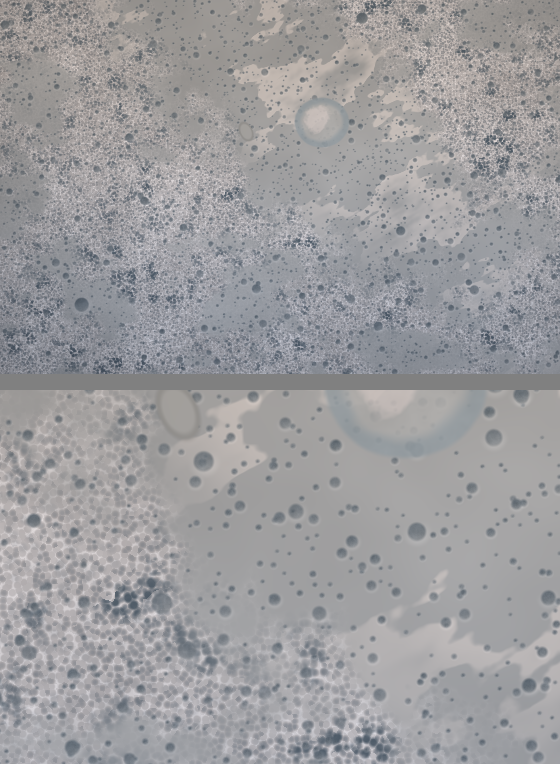
Top, the full canvas; bottom, a detail of the centre.
A WebGL 2 fragment shader for this texture:

```glsl
#version 300 es
precision highp float;
// Soapy foam: a grey liquid film with pale patches, fine froth and scattered round bubbles.

uniform vec2 u_resolution;
out vec4 fragColor;

vec3 hash3(vec2 cell) {
    vec3 q = fract(cell.xyx * vec3(0.1031, 0.1030, 0.0973));
    q += dot(q, q.yxz + 33.33);
    return fract((q.xxy + q.yzz) * q.zyx);
}

// Layered, rotated and bent sines, roughly -1 to 1
float waves(vec2 p) {
    float sum = 0.0, amp = 0.6;
    for (int i = 0; i < 6; i++) {
        p = mat2(0.8, -0.6, 0.6, 0.8) * p * 1.75 + 1.3;
        sum += amp * sin(p.x + 1.4 * sin(p.y * 0.9)) * cos(p.y + 1.1 * sin(p.x * 0.7));
        amp *= 0.66;
    }
    return sum;
}

// Cellular noise: distance to the nearest point, and that point's random value
vec2 cellular(vec2 p) {
    vec2 base = floor(p), nearest = vec2(9.0, 0.0);
    for (int j = -1; j <= 1; j++)
    for (int i = -1; i <= 1; i++) {
        vec2 cell = base + vec2(i, j);
        vec3 h = hash3(cell);
        float d = length(p - cell - h.xy);
        if (d < nearest.x) nearest = vec2(d, h.z);
    }
    return nearest;
}

// One layer of soft shaded bubbles; radius is a share of the cell size
vec3 addBubbles(vec3 color, vec2 p, float scale, float density, float radius) {
    vec2 q = p * scale, base = floor(q);
    float blur = scale * (0.0012 + 0.5 / u_resolution.y);
    for (int j = -1; j <= 1; j++)
    for (int i = -1; i <= 1; i++) {
        vec2 cell = base + vec2(i, j);
        vec3 h = hash3(cell + scale * 7.0);
        if (h.z > density) continue;
        float pick = h.z / density;
        float size = radius * mix(0.5, 1.0, pick * pick);
        vec2 d = q - cell - 0.1 - 0.8 * h.xy;
        float dist = length(d);
        float disc = 1.0 - smoothstep(size - blur, size + blur, dist);
        float rim = smoothstep(size * 1.9, size, dist) * (1.0 - disc);
        float light = clamp(0.5 - 0.5 * dot(d, vec2(-0.3, 0.9)) / size, 0.0, 1.0);
        vec3 body = mix(vec3(0.35, 0.39, 0.42), vec3(0.52, 0.54, 0.55), light * light);
        body += 0.04 * waves(d / size + h.xy * 9.0);
        color += 0.05 * rim * light;
        color = mix(color, body, disc * mix(0.6, 0.95, fract(pick * 17.0)));
    }
    return color;
}

void main() {
    vec2 p = gl_FragCoord.xy / u_resolution.y;

    // Open film runs diagonally downward to the right and breaks up into froth
    vec2 along = normalize(vec2(0.66, -0.48));
    vec2 fromMiddle = p - vec2(0.86, 0.64);
    float across = dot(fromMiddle, vec2(-along.y, along.x));
    float reach = dot(fromMiddle, along);
    float ragged = waves(p * 4.0 + 4.0);
    float border = length(vec2(across / 0.25, reach / 0.62)) + 0.3 * ragged + 0.25 * waves(p * 9.0 + 7.0);
    float froth = smoothstep(0.7, 1.15, border);
    froth *= mix(0.12, 1.0, smoothstep(-0.6, -0.1, waves(p * vec2(4.0, 6.0) + 11.0)));

    // Film and pale streaks with one crisp and one fading side
    float broad = waves(p * 2.2 + 15.0);
    vec3 color = vec3(0.615, 0.618, 0.615) + 0.03 * broad;
    vec2 streak = mat2(0.87, -0.5, 0.5, 0.87) * p;
    float patchField = waves(streak * vec2(3.6, 7.0) + 2.0) + 0.12 * waves(p * 14.0);
    float pale = smoothstep(0.08, 0.18, patchField) * smoothstep(1.1, 0.2, patchField);
    pale *= smoothstep(2.2, 0.8, border) * smoothstep(-0.22, 0.02, across + 0.1 * broad + 0.1);
    color = mix(color, vec3(0.765, 0.74, 0.72), 0.8 * pale);

    // Froth: bright cell walls around dark pockets gathered in separate clumps
    vec2 coarse = cellular(p * 112.0), fine = cellular(p * 180.0 + 40.0);
    vec2 bend = 0.3 * vec2(waves(p * 22.0), waves(p * 22.0 + 31.0));
    vec2 clump = cellular(p * 21.0 + bend);
    float cluster = smoothstep(0.55, 0.15, clump.x) * smoothstep(0.3, 0.7, clump.y);
    float density = smoothstep(-0.7, 0.7, waves(p * 6.0 + 20.0));
    cluster *= 0.45 + 0.75 * density;
    float pockets = smoothstep(0.68, 0.2, coarse.x) * smoothstep(0.85, 0.45, coarse.y - 0.5 * cluster);
    float specks = smoothstep(0.62, 0.15, fine.x) * step(fine.y, 0.3 + 0.3 * density + 0.3 * cluster);
    vec3 foam = vec3(0.69, 0.675, 0.67) + 0.08 * (fine.y - 0.5) + 0.045 * waves(p * 8.0 + 3.0);
    foam += 0.11 * smoothstep(0.45, 0.8, fine.x);
    foam = mix(foam, vec3(0.43, 0.46, 0.49), specks * (0.25 + 0.2 * density + 0.25 * cluster));
    foam = mix(foam, vec3(0.29, 0.34, 0.38), min(pockets * (0.12 + 0.8 * cluster), 0.92));
    color = mix(color, foam, froth);

    // Bubbles from fine to large
    color = addBubbles(color, p, 76.0, 0.32, 0.22);
    color = addBubbles(color, p, 42.0, 0.42, 0.22);
    color = addBubbles(color, p, 22.0, 0.42, 0.19);
    color = addBubbles(color, p, 12.0, 0.28, 0.145);
    color = addBubbles(color, p, 6.0, 0.18, 0.12);

    // Broad dome with a bluish mottled ring and a pale ragged reflection
    vec2 dome = p - vec2(0.861, 0.672);
    float mottle = waves(p * 16.0);
    float domeDist = length(dome * vec2(0.95, 1.05)) + 0.002 * waves(p * 9.0);
    float glint = length(dome - vec2(-0.008, 0.012)) + 0.016 * mottle;
    vec3 domeColor = mix(vec3(0.64, 0.645, 0.64), vec3(0.75, 0.73, 0.72), smoothstep(0.036, 0.024, glint));
    domeColor = mix(domeColor, vec3(0.54, 0.58, 0.60), smoothstep(0.044, 0.06, domeDist + 0.005 * mottle));
    color = mix(color, domeColor + 0.025 * mottle, 0.85 * smoothstep(0.072, 0.066, domeDist));

    // Small tilted oval bubble
    vec2 oval = mat2(0.9, -0.42, 0.42, 0.9) * (p - vec2(0.658, 0.648));
    float ovalDist = length(oval / vec2(0.017, 0.027));
    color = mix(color, vec3(0.61, 0.61, 0.60), smoothstep(1.08, 0.9, ovalDist));
    color -= 0.06 * smoothstep(0.25, 0.0, abs(ovalDist - 0.92));

    // Warm light above, cool below, dimmer corners
    color *= mix(vec3(0.94, 0.97, 1.03), vec3(1.03, 1.0, 0.98), smoothstep(0.0, 0.9, p.y));
    vec2 edge = gl_FragCoord.xy / u_resolution - vec2(0.56, 0.58);
    color *= 1.045 + 0.02 * broad - 0.42 * dot(edge, edge);
    fragColor = vec4(color, 1.0);
}
```
